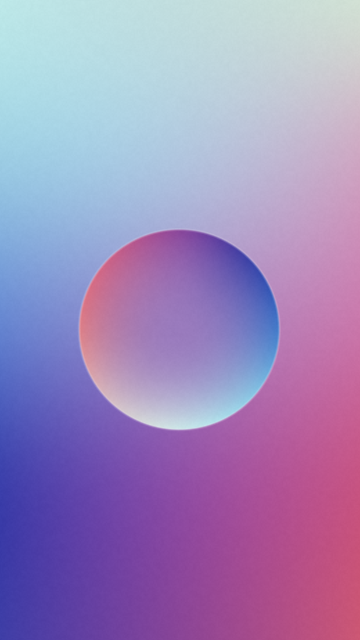
This background is drawn by a Shadertoy shader. Its source:

```glsl
const vec2 DISC_CENTER = vec2(0.498, 0.485);  // fraction of the canvas
const float DISC_RADIUS = 0.278;              // fraction of the width
const float RIM_WIDTH = 0.0035;
const float RIM_STRENGTH = 0.28;
const float GRAIN_CELLS = 260.0;
const float GRAIN_STRENGTH = 0.022;
const float TAU = 6.28319;

// Backdrop colours from bottom to top, in three columns
const vec3 LEFT[5] = vec3[5](
    vec3(0.24, 0.24, 0.65), vec3(0.23, 0.25, 0.67), vec3(0.40, 0.53, 0.82),
    vec3(0.61, 0.80, 0.89), vec3(0.74, 0.91, 0.91));
const vec3 MIDDLE[5] = vec3[5](
    vec3(0.54, 0.27, 0.59), vec3(0.56, 0.31, 0.65), vec3(0.63, 0.53, 0.77),
    vec3(0.69, 0.77, 0.87), vec3(0.76, 0.87, 0.87));
const vec3 RIGHT[5] = vec3[5](
    vec3(0.80, 0.34, 0.45), vec3(0.78, 0.33, 0.51), vec3(0.79, 0.47, 0.67),
    vec3(0.81, 0.65, 0.76), vec3(0.82, 0.88, 0.83));

// Disc colours: the core, then the rim counterclockwise from the right
const vec3 CORE = vec3(0.60, 0.48, 0.74);
const vec3 RIM[8] = vec3[8](
    vec3(0.25, 0.48, 0.79), vec3(0.22, 0.25, 0.65), vec3(0.54, 0.27, 0.60),
    vec3(0.80, 0.38, 0.52), vec3(0.87, 0.50, 0.53), vec3(0.84, 0.74, 0.76),
    vec3(0.80, 0.91, 0.91), vec3(0.55, 0.80, 0.90));

// Catmull-Rom curve between b and c
vec3 spline(vec3 a, vec3 b, vec3 c, vec3 d, float t) {
    return b + 0.5 * t * (c - a + t * (2.0 * a - 5.0 * b + 4.0 * c - d
                        + t * (3.0 * (b - c) + d - a)));
}

vec3 column(vec3 stops[5], float y) {
    float s = clamp(y, 0.0, 1.0) * 4.0;
    int i = min(int(s), 3);
    return spline(stops[max(i - 1, 0)], stops[i], stops[i + 1],
                  stops[min(i + 2, 4)], s - float(i));
}

// Parabola across the three columns
vec3 backdrop(vec2 uv) {
    vec3 l = column(LEFT, uv.y);
    vec3 m = column(MIDDLE, uv.y);
    vec3 r = column(RIGHT, uv.y);
    float x = uv.x * 2.0 - 1.0;
    return m + 0.5 * x * (r - l) + x * x * (0.5 * (l + r) - m);
}

vec3 rimColor(float angle) {
    float s = fract(angle / TAU) * 8.0;
    int i = int(s);
    return spline(RIM[(i + 7) % 8], RIM[i % 8], RIM[(i + 1) % 8],
                  RIM[(i + 2) % 8], fract(s));
}

vec3 discColor(vec2 q) {
    float r = min(length(q), 1.0);
    float angle = r > 0.0001 ? atan(q.y, q.x) : 0.0;
    return mix(CORE, rimColor(angle), r * r);
}

float hash(vec2 p) {
    vec3 q = fract(p.xyx * 0.1031);
    q += dot(q, q.yzx + 33.33);
    return fract((q.x + q.y) * q.z);
}

float noise(vec2 p) {
    vec2 i = floor(p), f = fract(p);
    f = f * f * (3.0 - 2.0 * f);
    return mix(mix(hash(i), hash(i + vec2(1, 0)), f.x),
               mix(hash(i + vec2(0, 1)), hash(i + vec2(1, 1)), f.x), f.y);
}

void mainImage(out vec4 fragColor, in vec2 fragCoord) {
    vec2 uv = fragCoord / iResolution.xy;
    vec2 p = (fragCoord - DISC_CENTER * iResolution.xy) / iResolution.x;
    float pixel = 1.0 / iResolution.x;
    float edge = length(p) - DISC_RADIUS;

    // Disc over backdrop
    vec3 color = backdrop(uv);
    float cover = 1.0 - smoothstep(-pixel, pixel, edge);
    color = mix(color, discColor(p / DISC_RADIUS), cover);

    // Thin bright rim
    float rim = 1.0 - smoothstep(0.0, RIM_WIDTH + pixel, abs(edge));
    color = mix(color, vec3(0.92, 0.88, 0.95), rim * RIM_STRENGTH);

    // Paper grain
    vec2 g = fragCoord / iResolution.x * GRAIN_CELLS;
    color += GRAIN_STRENGTH * (0.6 * noise(g) + 0.4 * noise(g * 0.35) - 0.5);

    fragColor = vec4(clamp(color, 0.0, 1.0), 1.0);
}
```
